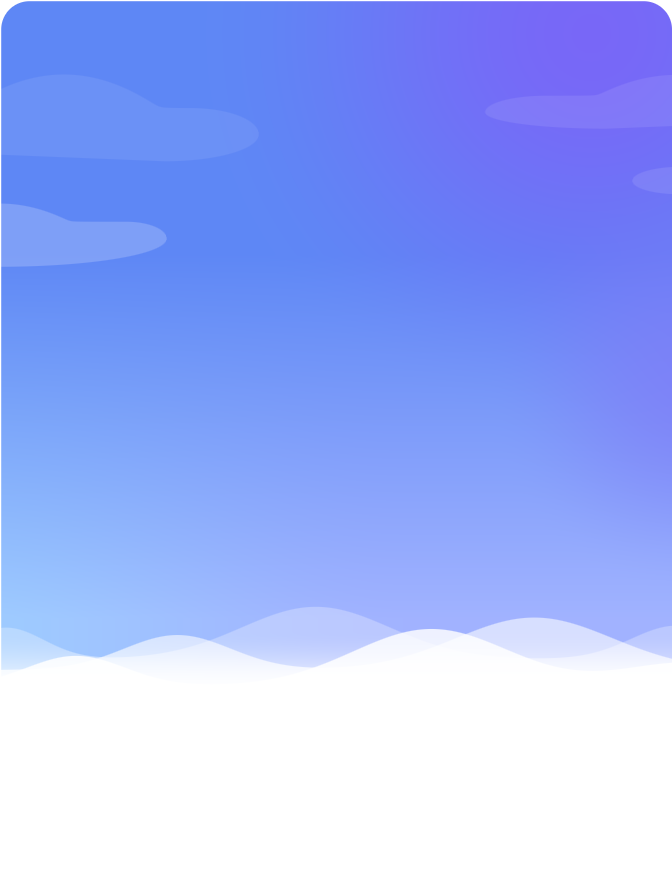
A WebGL 2 fragment shader for this background:

```glsl
#version 300 es
precision highp float;

uniform vec2 u_resolution;
out vec4 fragColor;

// Lengths are in canvas widths, measured from the top left corner.
const float HEIGHT = 4.0 / 3.0;
const float CORNER_RADIUS = 0.042;
const float CARD_INSET = 0.0018;

const vec3 WHITE = vec3(1.0);
const vec3 SKY_BLUE = vec3(0.37, 0.53, 0.96);
const vec3 HORIZON_LEFT = vec3(0.62, 0.80, 1.0);
const vec3 HORIZON_RIGHT = vec3(0.63, 0.70, 1.0);
const vec3 VIOLET_GLOW = vec3(0.47, 0.405, 0.97);
const vec3 SIDE_GLOW = vec3(0.50, 0.48, 0.97);
const vec2 SKY_FADE = vec2(0.38, 0.92);
const vec2 MIST_FADE = vec2(0.94, 1.06);
const float CLOUD_TAPER = 0.04;

// Wave layers from back to front: resting height and opacity.
const int LAYERS = 3;
const int CRESTS = 3;
const float WAVE_BASE[LAYERS] = float[](0.981, 0.997, 1.021);
const float WAVE_ALPHA[LAYERS] = float[](0.28, 0.58, 0.82);
// Crests: position, rise, width.
const vec3 CREST[LAYERS * CRESTS] = vec3[](
    vec3(0.009, 0.047, 0.080), vec3(0.470, 0.078, 0.156), vec3(1.007, 0.050, 0.096),
    vec3(0.264, 0.052, 0.113), vec3(0.795, 0.078, 0.165), vec3(1.300, 0.000, 0.100),
    vec3(0.113, 0.045, 0.104), vec3(0.642, 0.085, 0.165), vec3(1.024, 0.035, 0.139));

float glow(vec2 p, vec2 center, float radius) {
    return 1.0 - smoothstep(0.0, radius, distance(p, center));
}

vec3 sky(vec2 p) {
    float fade = clamp((p.y - SKY_FADE.x) / (SKY_FADE.y - SKY_FADE.x), 0.0, 1.0);
    vec3 horizon = mix(HORIZON_LEFT, HORIZON_RIGHT, smoothstep(-0.1, 0.6, p.x));
    vec3 color = mix(SKY_BLUE, horizon, fade);
    color = mix(color, VIOLET_GLOW, glow(p, vec2(0.88, 0.05), 0.60));
    return mix(color, SIDE_GLOW, 0.7 * glow(p, vec2(1.04, 0.57), 0.32));
}

// Quarter ellipse that rises from the tip, then stays flat.
float capHeight(float inward, float height, float reach) {
    float s = 1.0 - clamp(inward / reach, 0.0, 1.0);
    return height * sqrt(max(1.0 - s * s, 0.0));
}

// Rounded tongue with one hump; side is the direction the tip points.
// body: height and reach of the upper cap, then of the lower cap.
// hump: distance from tip, rise, width.
float cloud(vec2 p, vec2 tip, float side, vec4 body, vec3 hump) {
    float inward = (tip.x - p.x) * side;
    float y = p.y - tip.y;
    float t = (inward - hump.x) / hump.z;
    float arch = 1.0 - t * t;
    float rise = hump.y * 0.5 * (arch + sqrt(arch * arch + 0.01));
    float top = capHeight(inward, body.x, body.y) + rise * step(0.0, inward);
    float bottom = capHeight(inward, body.z, body.w)
        - CLOUD_TAPER * max(inward - body.w, 0.0);
    float d = max(max(-y - top, y - bottom), -inward);
    float edge = max(fwidth(d), 1.0 / u_resolution.x);
    return clamp(0.5 - d / edge, 0.0, 1.0);
}

float waveTop(float x, int layer) {
    float y = WAVE_BASE[layer];
    for (int i = 0; i < CRESTS; i++) {
        vec3 crest = CREST[layer * CRESTS + i];
        float t = (x - crest.x) / crest.z;
        y -= crest.y * exp(-t * t);
    }
    return y;
}

float cardMask(vec2 p, float pixel) {
    // The lower edge runs past the canvas so only the top corners are round.
    vec2 halfSize = vec2(0.5 - CARD_INSET * 0.5, HEIGHT);
    vec2 center = vec2(0.5 + CARD_INSET * 0.5, HEIGHT + CARD_INSET);
    vec2 q = abs(p - center) - halfSize + CORNER_RADIUS;
    float d = length(max(q, 0.0)) + min(max(q.x, q.y), 0.0) - CORNER_RADIUS;
    return clamp(0.5 - d / pixel, 0.0, 1.0);
}

void main() {
    vec2 uv = gl_FragCoord.xy / u_resolution;
    vec2 p = vec2(uv.x, (1.0 - uv.y) * HEIGHT);
    float pixel = 1.0 / u_resolution.x;
    vec3 color = sky(p);

    // Clouds
    color = mix(color, WHITE, 0.08 * cloud(p, vec2(0.385, 0.200), 1.0,
        vec4(0.039, 0.100, 0.040, 0.140), vec3(0.290, 0.050, 0.142)));
    color = mix(color, WHITE, 0.20 * cloud(p, vec2(0.248, 0.355), 1.0,
        vec4(0.025, 0.060, 0.042, 0.250), vec3(0.248, 0.027, 0.104)));
    color = mix(color, WHITE, 0.09 * cloud(p, vec2(0.722, 0.167), -1.0,
        vec4(0.0245, 0.090, 0.0245, 0.180), vec3(0.285, 0.031, 0.118)));
    color = mix(color, WHITE, 0.10 * cloud(p, vec2(0.941, 0.269), -1.0,
        vec4(0.021, 0.075, 0.020, 0.070), vec3(0.0, 0.0, 0.1)));

    // Misty waves, fading to solid white below
    float mist = smoothstep(MIST_FADE.x, MIST_FADE.y, p.y);
    for (int i = 0; i < LAYERS; i++) {
        float d = waveTop(p.x, i) - p.y;
        float edge = max(fwidth(d), pixel);
        float cover = clamp(0.5 - d / edge, 0.0, 1.0);
        color = mix(color, WHITE, cover * mix(WAVE_ALPHA[i], 1.0, mist));
    }

    fragColor = vec4(mix(WHITE, color, cardMask(p, pixel)), 1.0);
}
```
